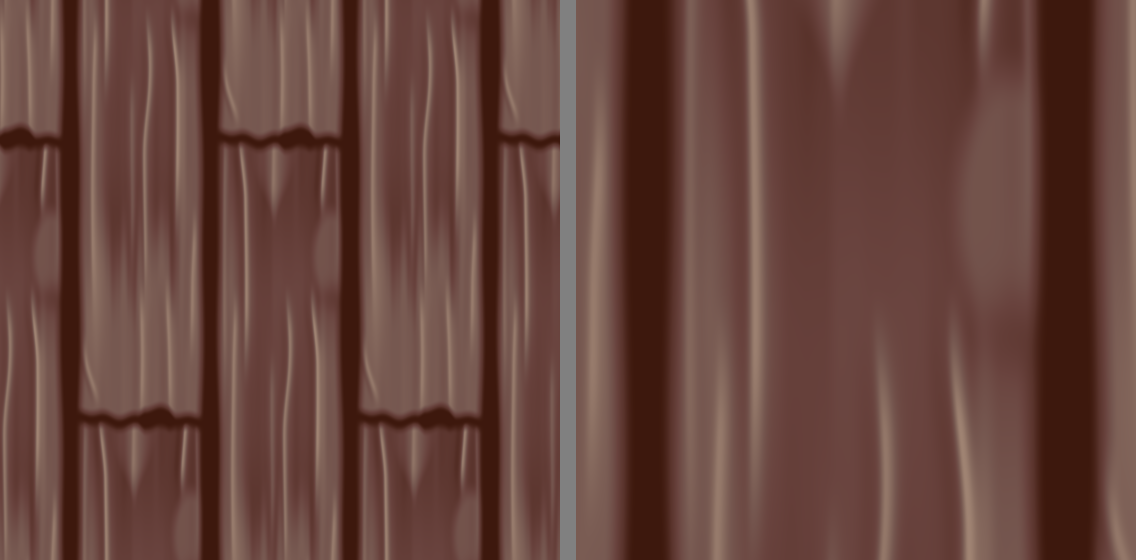
Left, the full canvas; right, a detail of the centre.
Write a WebGL 2 fragment shader that draws this texture.

```glsl
#version 300 es
precision highp float;
// Weathered wooden planks: four columns, alternate ones shifted by half a plank.
// Each plank is a tone field (body, grain, knots, pale ridges) mapped to a
// colour ramp; soft dark gaps and ragged butt joints hide the plank borders.

uniform vec2 u_resolution;
out vec4 outColor;

const float TAU = 6.2831853;
const float COLUMNS = 4.0;
const float COLUMN_OFFSET = 0.125;
const float JOINT_HEIGHT = 0.25;
const float GRAIN_CELLS = 26.0;
const float GRAIN_DEPTH = 0.75;
const float RIDGE_WIDTH = 0.02;

// Colour ramp, tone 0 to 5
const vec3 RAMP[6] = vec3[6](
  vec3(0.24, 0.095, 0.05), vec3(0.35, 0.20, 0.17), vec3(0.41, 0.26, 0.24),
  vec3(0.46, 0.34, 0.31), vec3(0.54, 0.43, 0.38), vec3(0.65, 0.54, 0.47));

// Ridges: across, top, bottom, strength (plank units, top to bottom)
const int RIDGES = 12;
const vec4 RIDGE[RIDGES] = vec4[RIDGES](
  vec4(0.22, -0.05, 0.46, 0.9), vec4(0.105, -0.05, 0.5, 0.45),
  vec4(0.175, 0.25, 0.86, 0.75), vec4(0.455, -0.05, 0.15, 0.6),
  vec4(0.545, 0.25, 0.86, 0.8), vec4(0.44, 0.36, 0.78, 0.4),
  vec4(0.735, 0.24, 0.7, 0.95), vec4(0.83, -0.05, 0.15, 0.9),
  vec4(0.91, -0.05, 0.32, 0.55), vec4(0.885, 0.6, 0.92, 0.75),
  vec4(0.505, 0.74, 1.05, 0.75), vec4(0.70, 0.73, 1.05, 0.75));
// Sideways shift and bulge of each ridge
const vec2 BEND[RIDGES] = vec2[RIDGES](
  vec2(0.035, 0.0), vec2(0.0), vec2(-0.01, 0.0), vec2(0.0),
  vec2(-0.01, 0.035), vec2(0.01, -0.01), vec2(0.03, 0.0), vec2(-0.025, 0.0),
  vec2(0.0), vec2(-0.015, 0.0), vec2(0.008, 0.0), vec2(0.01, 0.0));

float hash(vec2 p) {
  return fract(sin(dot(p, vec2(127.1, 311.7))) * 4375.85);
}

float valueNoise(vec2 p) {
  vec2 i = floor(p), f = smoothstep(0.0, 1.0, fract(p));
  vec2 e = vec2(0.0, 1.0);
  return mix(mix(hash(i), hash(i + e.yx), f.x),
             mix(hash(i + e), hash(i + e.yy), f.x), f.y);
}

float band(float lo, float hi, float soft, float x) {
  return smoothstep(lo, lo + soft, x) * (1.0 - smoothstep(hi - soft, hi, x));
}

float bump(vec2 p, vec2 center, vec2 radius) {
  vec2 q = (p - center) / radius;
  return exp(-dot(q, q));
}

// Broad light and dark areas, with fine lengthwise grain
float bodyTone(vec2 p) {
  float grain = valueNoise(p * vec2(GRAIN_CELLS, 4.0)) - 0.5;
  float fade = smoothstep(0.58, 0.82, p.y + 0.16 * grain);
  float tone = 1.25 + 0.65 * band(0.08, 0.7, 0.22, p.y);
  float sides = (1.0 - smoothstep(0.17, 0.29, p.x)) * smoothstep(-0.1, 0.4, p.y)
              + smoothstep(0.72, 0.82, p.x) * smoothstep(0.24, 0.42, p.y);
  tone = mix(tone, 3.0, sides);
  tone = mix(tone, 3.1, fade);
  return tone + GRAIN_DEPTH * grain * (1.0 - 0.6 * fade);
}

// Teardrop under the joint, lens at the right, curl at the lower left
float addKnots(float tone, vec2 p) {
  float halfWidth = mix(0.17, 0.025, smoothstep(0.03, 0.15, p.y));
  float drop = (1.0 - smoothstep(0.1, 1.0, abs(p.x - 0.46) / halfWidth))
             * (1.0 - smoothstep(0.08, 0.17, p.y));
  tone += 1.7 * drop;
  float lens = length((p - vec2(0.88, 0.205)) / vec2(0.17, 0.095));
  tone = mix(tone, 2.8, 1.0 - smoothstep(0.6, 1.05, lens));
  tone -= 1.0 * bump(p, vec2(0.9, 0.275), vec2(0.1, 0.025));
  float fold = p.x - 0.1 - 0.1 * smoothstep(0.87, 0.985, p.y);
  float curl = band(0.84, 0.985, 0.05, p.y);
  tone += curl * (1.1 * exp(-pow(fold / 0.02, 2.0))
                - 0.6 * exp(-pow((fold + 0.035) / 0.02, 2.0)));
  return tone + 0.7 * bump(p, vec2(0.17, 0.8), vec2(0.07, 0.13));
}

// Pale raised fibres: crisp on the left with a soft shoulder on the right
float addRidges(float tone, vec2 p) {
  for (int i = 0; i < RIDGES; i++) {
    vec4 r = RIDGE[i];
    float t = p.y - r.y;
    float path = r.x + BEND[i].x * smoothstep(0.04, 0.16, t)
               + BEND[i].y * sin(0.5 * TAU * smoothstep(0.0, 0.28, t))
               + 0.005 * sin(TAU * 2.0 * p.y + 20.0 * r.x);
    float d = p.x - path;
    float span = r.z - r.y;
    float along = r.w * smoothstep(0.0, min(0.1, 0.3 * span), t)
                * (1.0 - smoothstep(r.z - min(0.18, 0.4 * span), r.z, p.y));
    float core = exp(-pow(d / (RIDGE_WIDTH * (d < 0.0 ? 0.7 : 1.15)), 2.0));
    float shadow = exp(-pow((d + 0.045) / 0.025, 2.0));
    float shoulder = exp(-pow((d - 0.03) / 0.03, 2.0));
    tone += along * (0.35 * shoulder - 0.35 * shadow);
    tone = mix(tone, 4.9, along * core);
  }
  return tone;
}

// Zero in the gaps and joints, one on the wood
float woodMask(vec2 p) {
  float sway = 0.008 * sin(TAU * p.y) + 0.005 * sin(TAU * 3.0 * p.y + 1.0);
  float sides = smoothstep(0.04, 0.115, p.x + sway)
              * (1.0 - smoothstep(0.89, 0.965, p.x + sway));
  float notch = 0.008 * band(0.48, 0.76, 0.06, p.x);
  float end = min(p.y, 1.0 - p.y) - notch;
  return sides * smoothstep(0.001, 0.022, end);
}

vec3 rampColor(float tone) {
  float t = clamp(tone, 0.0, 4.999);
  int i = int(t);
  return mix(RAMP[i], RAMP[i + 1], fract(t));
}

void main() {
  vec2 uv = gl_FragCoord.xy / u_resolution;
  float x = (uv.x - COLUMN_OFFSET) * COLUMNS;
  float jointY = JOINT_HEIGHT + 0.5 * mod(floor(x), 2.0);
  vec2 p = vec2(fract(x), 0.0);
  float ragged = 0.004 * sin(TAU * 2.0 * p.x) + 0.003 * sin(TAU * 5.0 * p.x);
  p.y = fract(jointY - uv.y + ragged);

  float tone = addRidges(addKnots(bodyTone(p), p), p);
  outColor = vec4(rampColor(tone * woodMask(p)), 1.0);
}
```
